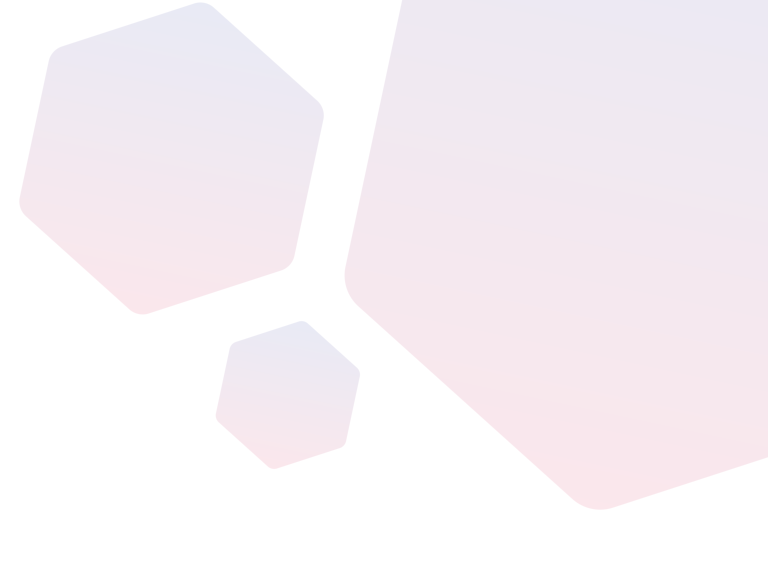
Write a Shadertoy shader that draws this background.

```glsl
const vec3 PAPER = vec3(1.0);
const vec3 LAVENDER = vec3(0.910, 0.918, 0.961);
const vec3 BLUSH = vec3(0.984, 0.906, 0.925);
const float TILT = radians(12.0);
const float CORNER_RATIO = 0.143;

// Turn a point so that the tilted vertex axis becomes vertical
vec2 rotate(vec2 p, float angle) {
    float c = cos(angle), s = sin(angle);
    return vec2(c * p.x - s * p.y, s * p.x + c * p.y);
}

// Signed distance to a hexagon with vertices at top and bottom
float hexagonDistance(vec2 p, float apothem) {
    const vec3 k = vec3(-0.866025, 0.5, 0.577350);
    p = abs(p.yx);
    p -= 2.0 * min(dot(k.xy, p), 0.0) * k.xy;
    p -= vec2(clamp(p.x, -k.z * apothem, k.z * apothem), apothem);
    return length(p) * sign(p.y);
}

float roundedHexagon(vec2 p, float apothem, float radius) {
    return hexagonDistance(p, apothem - radius) - radius;
}

// Lay one gradient tile over the base colour
vec3 paintTile(vec3 base, vec2 p, vec2 center, float apothem, float pixel) {
    vec2 q = rotate(p - center, TILT);
    float d = roundedHexagon(q, apothem, apothem * CORNER_RATIO);
    float circumradius = apothem * 1.1547;
    float fade = clamp(0.5 - 0.5 * q.y / circumradius, 0.0, 1.0);
    float coverage = 1.0 - smoothstep(-0.75 * pixel, 0.75 * pixel, d);
    return mix(base, mix(LAVENDER, BLUSH, fade), coverage);
}

void mainImage(out vec4 fragColor, in vec2 fragCoord) {
    vec2 p = fragCoord / iResolution.y;
    float pixel = 1.0 / iResolution.y;

    // Medium, small and large tiles on white
    vec3 color = PAPER;
    color = paintTile(color, p, vec2(0.301, 0.722), 0.2463, pixel);
    color = paintTile(color, p, vec2(0.505, 0.307), 0.1167, pixel);
    color = paintTile(color, p, vec2(1.158, 0.673), 0.5105, pixel);

    fragColor = vec4(color, 1.0);
}
```
